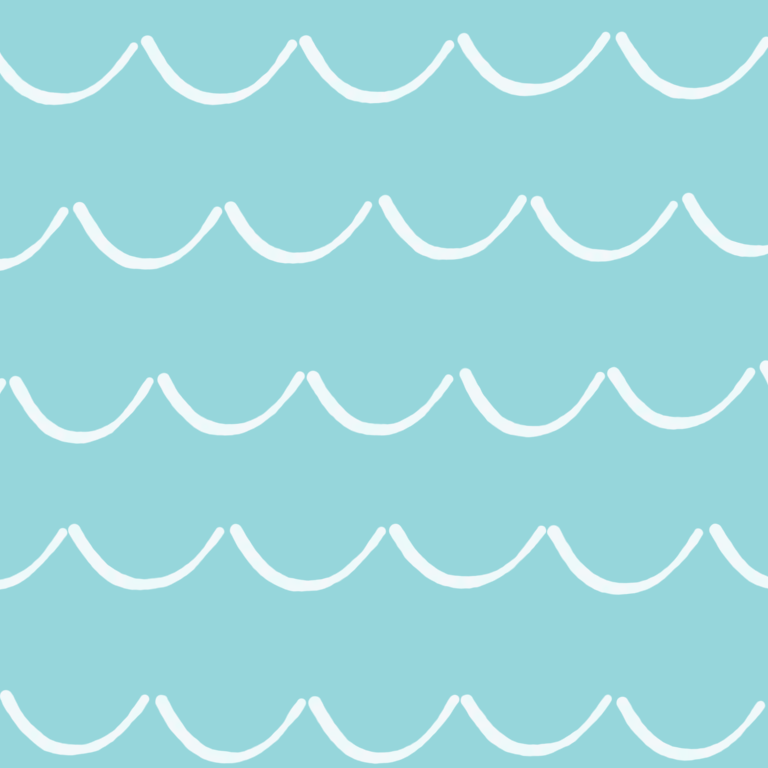
This pattern is drawn by a Shadertoy shader. Its source:

```glsl
// Five rows of hand-inked scallops, about five across, on flat aqua.
// Each scallop is a skewed bowl curve traced as tapered segments, thick at the
// left and thin at the right; hashes vary its place, depth and brush edge.

float hash(vec2 p) {
    return fract(sin(dot(p, vec2(127.1, 311.7))) * 43758.5);
}

float noise(vec2 p) {
    vec2 i = floor(p), f = fract(p);
    f = f * f * (3.0 - 2.0 * f);
    return mix(mix(hash(i), hash(i + vec2(1, 0)), f.x),
               mix(hash(i + vec2(0, 1)), hash(i + vec2(1, 1)), f.x), f.y);
}

// Bowl centreline from (0,0) to (width,0); t runs left to right
vec2 bowl(float t, float width, float depth) {
    float u = t + 0.1 * t * (1.0 - t);
    return vec2(width * t, -depth * (1.0 - pow(abs(2.0 * u - 1.0), 2.3)));
}

// Brush radius: heavy start, thin rise, slight bulb at the right tip
float brushRadius(float t) {
    return mix(0.0083, 0.0047, smoothstep(0.3, 0.85, t))
         + 0.0012 * smoothstep(0.88, 0.97, t);
}

float scallop(vec2 p, float width, float depth) {
    const float STEPS = 20.0;
    float d = 1.0;
    vec2 a = bowl(0.0, width, depth);
    for (float i = 0.0; i < STEPS; i++) {
        vec2 b = bowl((i + 1.0) / STEPS, width, depth);
        float h = clamp(dot(p - a, b - a) / dot(b - a, b - a), 0.0, 1.0);
        d = min(d, length(p - mix(a, b, h)) - brushRadius((i + h) / STEPS));
        a = b;
    }
    return d;
}

void mainImage(out vec4 fragColor, in vec2 fragCoord) {
    vec2 p = fragCoord / iResolution.y;

    // Per row: first left tip, spacing, tip height, rise across the canvas
    vec4 rows[5] = vec4[5](
        vec4(0.009, 0.2003, 0.091, -0.009),
        vec4(0.098, 0.2080, 0.309, -0.002),
        vec4(0.019, 0.1955, 0.500,  0.019),
        vec4(0.104, 0.1985, 0.728,  0.015),
        vec4(-0.013, 0.2060, 0.942, 0.009));

    float d = 1.0;
    for (int r = 0; r < 5; r++) {
        vec4 row = rows[r];
        if (abs(p.y - row.z + 0.03) > 0.1) continue;
        float nearest = floor((p.x - row.x) / row.y);
        for (float n = -1.0; n <= 1.0; n++) {
            float k = nearest + n;
            vec2 id = vec2(k, float(r) + 3.0);
            float left = row.x + k * row.y + 0.004 * (hash(id) - 0.5);
            vec2 q = p - vec2(left, row.z + row.w * left + 0.006 * (hash(id + 17.0) - 0.5));
            float width = row.y - 0.0195 + 0.004 * (hash(id + 31.0) - 0.5);
            float depth = 0.069 + 0.010 * (hash(id + 53.0) - 0.5);
            q.y -= 0.05 * (hash(id + 71.0) - 0.5) * q.x;
            d = min(d, scallop(q, width, depth));
        }
    }

    // Uneven brush edge
    d += 0.0018 * (noise(p * 55.0) - 0.5) + 0.0006 * (noise(p * 170.0) - 0.5);

    // Off-white ink with a faint cool shift over aqua
    vec3 aqua = vec3(0.59, 0.84, 0.86);
    vec3 ink = mix(vec3(0.96, 0.97, 0.98), vec3(0.92, 0.98, 0.98), noise(p * 90.0));
    float soft = max(0.9 / iResolution.y, 0.0013);
    fragColor = vec4(mix(ink, aqua, smoothstep(-soft, soft, d)), 1.0);
}
```
